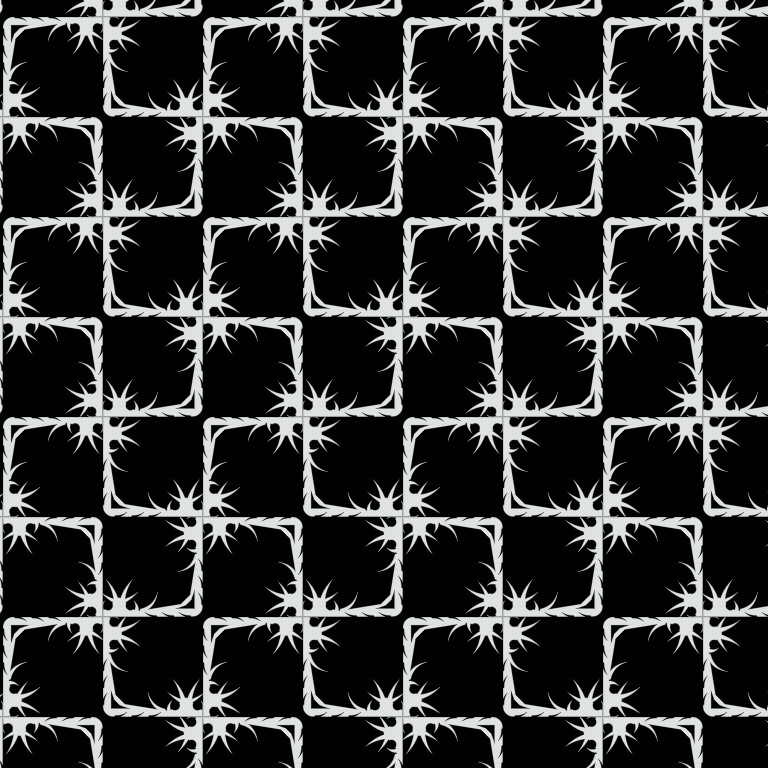
This pattern is drawn by a Shadertoy shader. Its source:

```glsl
// Thorny frames: each square cell holds a pale L-shaped border with clawed clusters.
// Cells flip by row and column parity, so the borders link into a pinwheel lattice.
// One half of a frame is drawn with distance functions and folded over its diagonal.

#define CELLS 7.68                     // cells across the canvas
#define OFFSET vec2(0.028, 0.168)      // lattice shift from the top left, in cells
#define PALE vec3(0.87, 0.89, 0.88)
#define INK vec3(0.0)
#define BAND 0.062                     // least border thickness
#define CLUSTER_AT 0.835               // cluster axis along the border
#define SEAM_WIDTH 0.008
#define SEAM_DEPTH 0.35
#define STAR_SIZE 0.11                 // dark star where corners meet
#define SOFTNESS 0.8                   // edge smoothing in pixels

float segment(vec2 p, vec2 a, vec2 b, out float t) {
    vec2 d = b - a;
    t = clamp(dot(p - a, d) / dot(d, d), 0.0, 1.0);
    return length(p - a - d * t);
}

// Curved spike from root to tip, tapering from the given half width to zero.
float thorn(vec2 p, vec2 root, vec2 bend, vec2 tip, float halfWidth) {
    const int STEPS = 8;
    float d = 1e3;
    vec2 previous = root;
    for (int i = 1; i <= STEPS; i++) {
        float s = float(i) / float(STEPS);
        vec2 next = mix(mix(root, bend, s), mix(bend, tip, s), s);
        float t;
        float gap = segment(p, previous, next, t);
        float along = (float(i - 1) + t) / float(STEPS);
        d = min(d, gap - halfWidth * (1.0 - along));
        previous = next;
    }
    return d;
}

// Straight border with a chamfered inner arm and a dark notch behind it.
float border(vec2 q) {
    float armEdge = max(0.127 - 0.16 * (q.x - 0.22), 0.347 - q.x);
    float d = q.y - max(BAND, armEdge);
    float notchEdge = max(0.285 - q.x, 0.115 - 0.355 * (q.x - 0.17));
    float notch = max(0.083 - q.y, q.y - notchEdge);
    return max(d, -notch);
}

// Mirrored claws on a rounded body, with round bites at its sides.
float cluster(vec2 q) {
    vec2 m = vec2(abs(q.x - CLUSTER_AT), q.y);
    float body = length((m - vec2(0.0, 0.105)) * vec2(1.0, 0.85)) - 0.073;
    float base = m.y - 0.125 + 0.36 * m.x;
    float d = min(body, max(base, m.x - 0.2));
    float bite = length(m - vec2(0.112, 0.112)) - 0.047;
    d = max(d, -bite);
    d = min(d, thorn(m, vec2(0.025, 0.13), vec2(0.045, 0.27), vec2(0.13, 0.37), 0.029));
    d = min(d, thorn(m, vec2(0.03, 0.15), vec2(0.11, 0.18), vec2(0.185, 0.245), 0.022));
    return min(d, thorn(m, vec2(0.17, 0.045), vec2(0.19, 0.11), vec2(0.145, 0.16), 0.024));
}

// Slanted slits along the outer edge, and the corner star.
float cuts(vec2 q) {
    float d = max(STAR_SIZE - length(q - STAR_SIZE), q.x - STAR_SIZE);
    for (int i = 0; i < 3; i++) {
        vec2 root = vec2(0.13 + 0.17 * float(i), 0.0);
        d = min(d, thorn(q, root, root + vec2(0.06, 0.006), root + vec2(0.11, 0.045), 0.014));
    }
    return d;
}

float frame(vec2 q) {
    float d = min(border(q), cluster(q));
    d = min(d, thorn(q, vec2(0.61, 0.06), vec2(0.48, 0.105), vec2(0.452, 0.245), 0.022));
    return max(d, -cuts(q));
}

void mainImage(out vec4 fragColor, in vec2 fragCoord) {
    // Cell coordinates, rows counted downward.
    vec2 uv = fragCoord / iResolution.y;
    vec2 p = vec2(uv.x, 1.0 - uv.y) * CELLS - OFFSET;
    vec2 id = floor(p), f = fract(p);
    float edge = SOFTNESS * CELLS / iResolution.y;

    // Odd rows flip sideways, odd columns flip vertically; then fold the diagonal.
    vec2 q = mix(f, 1.0 - f, mod(id.yx, 2.0));
    q = vec2(max(q.x, q.y), min(q.x, q.y));
    float cover = 1.0 - smoothstep(-edge, edge, frame(q));

    // Fine dark seams between cells.
    vec2 side = min(f, 1.0 - f);
    float seam = 1.0 - smoothstep(0.0, SEAM_WIDTH + 0.5 * edge, min(side.x, side.y));
    vec3 color = mix(INK, PALE, cover) * (1.0 - SEAM_DEPTH * seam);
    fragColor = vec4(color, 1.0);
}
```
